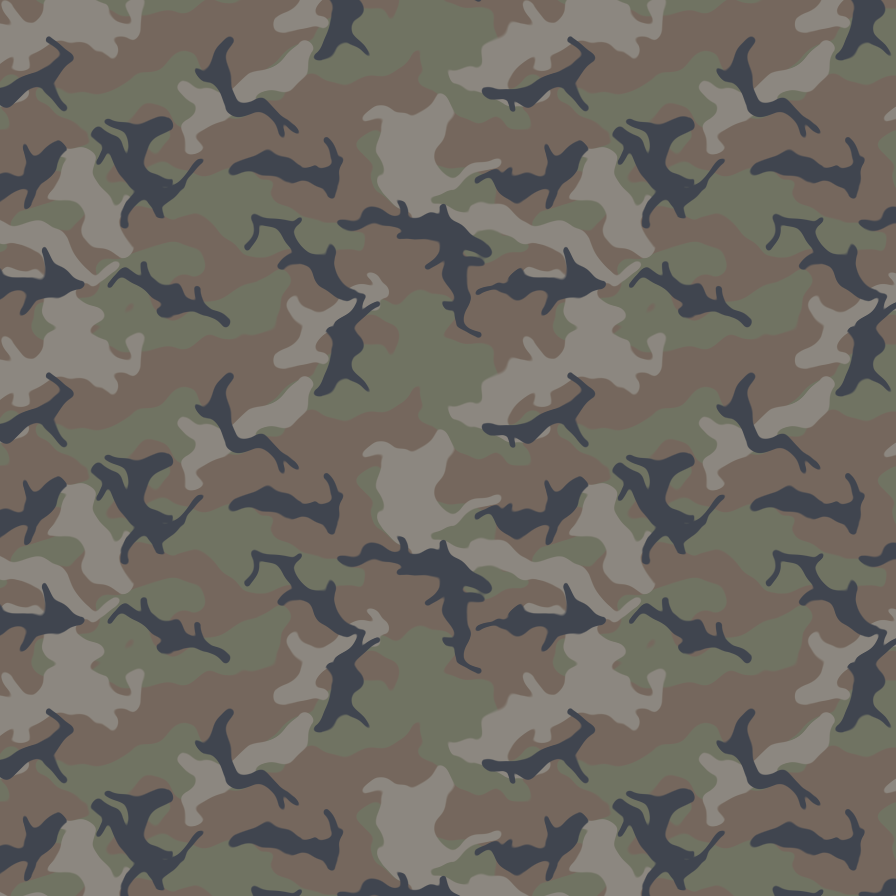
Give the GLSL for this pattern, as a WebGL 1 fragment shader.

```glsl
precision highp float;
// Woodland camouflage: green, grey and navy branching blotches on brown, in a seamless tile.
uniform vec2 u_resolution;

const float TAU = 6.2831853;
const vec2 TILE = vec2(0.582, 0.375);

vec2 hash2(vec2 p) {
  vec2 s = vec2(dot(p, vec2(127.1, 311.7)), dot(p, vec2(269.5, 183.3)));
  return fract(sin(s) * 43758.55);
}

float smoothMin(float a, float b, float k) {
  float h = max(k - abs(a - b), 0.0) / k;
  return min(a, b) - 0.25 * k * h * h;
}

vec2 heading(float angle, float flatness) {
  return vec2(cos(angle), flatness * sin(angle));
}

// Tapered capsule from a to b, measured to its nearest copy across tile edges
float limb(vec2 p, vec2 a, vec2 b, float radiusA, float radiusB) {
  vec2 v = p - 0.5 * (a + b);
  v -= TILE * floor(v / TILE + 0.5);
  vec2 axis = 0.5 * (b - a);
  float t = clamp(dot(v, axis) / dot(axis, axis), -1.0, 1.0);
  return length(v - axis * t) - mix(radiusA, radiusB, 0.5 + 0.5 * t);
}

// Wandering, twigged blotches grown from a jittered grid of three rows
float blotches(vec2 p, float columns, float stride, float radius, float flatness, float seed) {
  float d = 1.0;
  for (int i = 0; i < 12; i++) {
    float id = float(i);
    if (id >= columns * 3.0) break;
    vec2 cell = vec2(mod(id, columns), floor(id / columns));
    vec2 jitter = hash2(cell + seed);
    float angle = TAU * hash2(cell + seed + 5.3).x;
    vec2 centre = cell + vec2(0.5 * mod(cell.y, 2.0), 0.0) + 0.7 * jitter;
    vec2 at = centre / vec2(columns, 3.0) * TILE - 2.0 * stride * heading(angle, flatness);
    float width = 0.6 * radius;

    for (int j = 0; j < 4; j++) {
      float joint = float(j);
      vec2 r = hash2(cell * 3.1 + vec2(joint * 7.7, seed));
      vec2 s = hash2(cell * 5.9 + vec2(seed, joint * 4.3));
      angle += 2.0 * (r.x - 0.5);
      vec2 next = at + stride * (0.7 + 0.6 * r.y) * heading(angle, flatness);
      float nextWidth = radius * (0.5 + 0.9 * s.x) * (j == 3 ? 0.5 : 1.0);
      d = smoothMin(d, limb(p, at, next, width, nextWidth), 0.5 * radius);

      // Side twig on alternating sides
      float side = angle + (mod(joint, 2.0) * 2.0 - 1.0) * (0.7 + 0.8 * s.y);
      vec2 tip = next + stride * (0.5 + 0.7 * r.x) * heading(side, flatness);
      d = smoothMin(d, limb(p, next, tip, 0.65 * nextWidth, 0.4 * radius), 0.5 * radius);
      at = next;
      width = nextWidth;
    }
  }
  return d;
}

// Layered sines with whole cycles per tile make ragged, seamless outlines
vec2 ripple(vec2 p) {
  vec2 t = TAU * p / TILE;
  vec2 w = 0.0060 * sin(vec2(3.0 * t.y + 2.0 * t.x, 4.0 * t.x - 2.0 * t.y) + vec2(0.4, 1.9));
  w += 0.0030 * sin(vec2(6.0 * t.y - 5.0 * t.x, 9.0 * t.x + 3.0 * t.y) + vec2(2.6, 0.7));
  w += 0.0012 * sin(vec2(11.0 * t.y + 8.0 * t.x, 17.0 * t.x - 7.0 * t.y) + vec2(1.1, 4.2));
  return p + w;
}

void main() {
  float size = min(u_resolution.x, u_resolution.y);
  vec2 p = ripple(gl_FragCoord.xy / size);
  float soft = 0.9 / size;

  float green = blotches(p, 3.0, 0.060, 0.0270, 0.45, 2.0);
  float grey = blotches(p + vec2(0.09, 0.05), 3.0, 0.042, 0.0165, 0.70, 11.0);
  float navy = blotches(p, 4.0, 0.031, 0.0105, 0.95, 23.0);

  vec3 color = vec3(0.460, 0.405, 0.365);
  color = mix(color, vec3(0.440, 0.450, 0.385), smoothstep(soft, -soft, green));
  color = mix(color, vec3(0.550, 0.530, 0.500), smoothstep(soft, -soft, grey));
  color = mix(color, vec3(0.250, 0.270, 0.310), smoothstep(soft, -soft, navy));
  gl_FragColor = vec4(color, 1.0);
}
```
